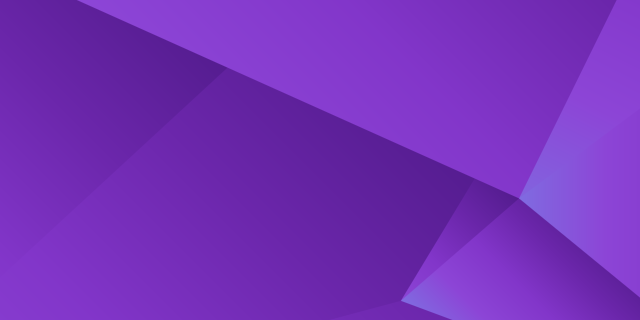
Reproduce this background procedurally as a WebGL 2 fragment shader.

```glsl
#version 300 es
precision highp float;
// Folded violet facets: straight creases split the canvas into flat panels.
// Each panel is a half-plane mask filled with a linear gradient through
// one shared ramp, from deep indigo over purple to a periwinkle glow.

uniform vec2 u_resolution;
out vec4 outColor;

// Crease corners; the canvas spans 2 by 1 units
const vec2 TOP_START  = vec2(0.240, 1.000);
const vec2 LEFT_LOW   = vec2(0.000, 0.133);
const vec2 LEFT_HIGH  = vec2(0.708, 0.786);
const vec2 FOLD_TOP   = vec2(1.484, 0.443);
const vec2 HUB        = vec2(1.622, 0.380);
const vec2 WEDGE_TOP  = vec2(1.927, 1.000);
const vec2 WEDGE_LOW  = vec2(2.000, 0.070);
const vec2 WEDGE_SEAM = vec2(2.000, 0.661);
const vec2 TIP        = vec2(1.2526, 0.060);
const vec2 TIP_RIGHT  = vec2(1.414, 0.000);
const vec2 TIP_LEFT   = vec2(1.029, 0.000);

// Tone ramp stops, dark to light
const vec3 INDIGO     = vec3(0.33, 0.11, 0.56);
const vec3 PLUM       = vec3(0.42, 0.15, 0.67);
const vec3 PURPLE     = vec3(0.51, 0.21, 0.79);
const vec3 VIOLET     = vec3(0.55, 0.27, 0.84);
const vec3 PERIWINKLE = vec3(0.50, 0.42, 0.88);

// Colour for a tone from 0 (indigo) to 4 (periwinkle)
vec3 ramp(float tone) {
    vec3 c = mix(INDIGO, PLUM, clamp(tone, 0.0, 1.0));
    c = mix(c, PURPLE, clamp(tone - 1.0, 0.0, 1.0));
    c = mix(c, VIOLET, clamp(tone - 2.0, 0.0, 1.0));
    return mix(c, PERIWINKLE, clamp(tone - 3.0, 0.0, 1.0));
}

// Gradient running from toneA at position a to toneB at position b
vec3 shade(float s, float a, float b, float toneA, float toneB) {
    return ramp(mix(toneA, toneB, clamp((s - a) / (b - a), 0.0, 1.0)));
}

// Smooth mask of the half-plane to the left of the line a -> b
float leftOf(vec2 p, vec2 a, vec2 b, float pixel) {
    vec2 dir = normalize(b - a);
    float d = dir.x * (p.y - a.y) - dir.y * (p.x - a.x);
    return smoothstep(-0.7 * pixel, 0.7 * pixel, d);
}

void main() {
    vec2 p = gl_FragCoord.xy / u_resolution * vec2(2.0, 1.0);
    float pixel = 1.0 / u_resolution.y;
    float diagonal = p.x + p.y;

    // Broad middle panel, then the left panel and the sliver under the tip
    vec3 color = shade(diagonal, 0.0, 1.927, 2.35, 0.05);
    vec3 leftPanel = shade(diagonal, 0.133, 1.494, 2.1, 0.05);
    color = mix(color, leftPanel, leftOf(p, LEFT_LOW, LEFT_HIGH, pixel));
    vec3 sliver = shade(diagonal, 1.03, 1.41, 1.4, 1.0);
    color = mix(color, sliver, leftOf(p, TIP, TIP_LEFT, pixel));

    // Lower right fold: two facets meeting on the crease from tip to hub
    vec3 lowerFacet = shade(diagonal, 1.31, 2.07, 4.0, 0.4);
    vec3 upperFacet = shade(diagonal, 1.31, 2.0, 3.0, 0.0);
    vec3 fold = mix(lowerFacet, upperFacet, leftOf(p, TIP, HUB, pixel));
    float foldMask = leftOf(p, FOLD_TOP, TIP, pixel) * leftOf(p, TIP, TIP_RIGHT, pixel);
    color = mix(color, fold, foldMask);

    // Bright top panel
    vec3 topPanel = shade(diagonal, 1.24, 2.93, 3.05, 0.95);
    color = mix(color, topPanel, leftOf(p, TOP_START, HUB, pixel));

    // Right wedge glowing at the hub, with a soft inner seam
    float rise = dot(p - HUB, vec2(0.45, 0.9));
    vec3 wedgeLower = shade(p.x, HUB.x, 2.0, 4.0, 2.6);
    vec3 wedgeUpper = shade(rise, 0.0, 0.73, 3.8, 2.2);
    vec3 wedge = mix(wedgeLower, wedgeUpper, leftOf(p, HUB, WEDGE_SEAM, pixel));
    float wedgeMask = leftOf(p, WEDGE_TOP, HUB, pixel) * leftOf(p, HUB, WEDGE_LOW, pixel);
    color = mix(color, wedge, wedgeMask);

    outColor = vec4(color, 1.0);
}
```
